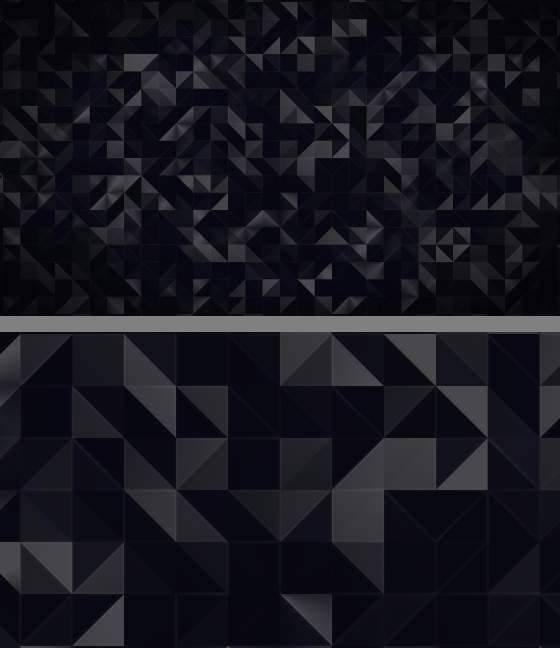
Top, the full canvas; bottom, a detail of the centre.
Give the GLSL for this background, as a Shadertoy shader.

```glsl
const float ROWS = 18.25;
const float OCTANT = 0.785398;
const vec3 INK = vec3(0.024, 0.023, 0.060);
const vec3 SLATE = vec3(0.285, 0.285, 0.295);

float hash(vec2 id, float seed) {
    vec3 q = fract(id.xyx * vec3(0.1031, 0.1030, 0.0973) + seed * 0.137);
    q += dot(q, q.yzx + 33.33);
    return fract((q.x + q.y) * q.z);
}

// Broad, slow variation from layered sines
float drift(vec2 p) {
    return 0.5 * sin(p.x * 0.63 + 1.3 * sin(p.y * 0.41))
         + 0.5 * sin(p.y * 0.77 - p.x * 0.29 + 2.0);
}

// Random tone of a triangle; some triangles join into diagonal bands
float facetTone(vec2 p, vec2 cell, float slope) {
    float strip = floor(p.y - slope * p.x);
    float along = cell.x + slope * cell.y;
    float choice = hash(cell, 5.0);
    float runLength = choice < 0.5 ? 3.0 : 1.0;
    vec2 band = vec2(strip, floor(along / runLength));
    float pick = choice > 0.84 ? hash(cell, 2.0)
                               : hash(band, 3.0 + slope + runLength);
    return pow(pick, 3.5);
}

// Folded paper shading that fans out from scattered grid corners
float pleat(vec2 p) {
    vec2 hub = 2.0 * floor(p * 0.5 + 0.5);
    vec2 d = abs(p - hub) + 1e-4;
    float fan = atan(min(d.x, d.y), max(d.x, d.y)) / OCTANT;
    float amount = step(hash(hub, 7.0), 0.3);
    return mix(1.0, mix(0.4, 1.25, fan), amount);
}

float hairline(float d, float strength) {
    return (1.0 - smoothstep(0.012, 0.042, abs(d))) * strength * strength;
}

// Thin highlights along some of the folds, fading towards one end
float creases(vec2 p, vec2 cell, vec2 local, float slope) {
    vec2 nearest = floor(p + 0.5);
    vec2 toEdge = p - nearest;
    float diagonal = slope > 0.0 ? local.y - local.x : local.x + local.y - 1.0;
    float level = hairline(toEdge.y, hash(vec2(cell.x, nearest.y), 11.0));
    float upright = hairline(toEdge.x, hash(vec2(nearest.x, cell.y), 13.0));
    float slant = hairline(diagonal * 0.7071, hash(cell, 17.0));
    return max(max(level * mix(0.4, 1.0, local.x), upright * 0.6),
               slant * mix(1.0, 0.5, local.x));
}

vec3 foldedPaper(vec2 p, float light) {
    vec2 cell = floor(p);
    vec2 local = p - cell;
    float slope = hash(cell, 1.0) < 0.5 ? -1.0 : 1.0;

    float tone = facetTone(p, cell, slope);
    tone = (tone + 0.025) * pleat(p) * (1.0 + 0.25 * drift(p));
    tone *= mix(0.88, 1.1, mix(local.x, local.y, hash(cell, 19.0)));
    tone += 0.26 * creases(p, cell, local, slope);

    vec3 base = INK * mix(0.45, 1.0, light);
    return mix(base, SLATE, clamp(tone * light, 0.0, 1.0));
}

void mainImage(out vec4 fragColor, in vec2 fragCoord) {
    vec2 centre = 0.5 * iResolution.xy;
    float radius = length((fragCoord - centre) / iResolution.xy);
    float light = 1.0 - 0.85 * smoothstep(0.28, 0.75, radius);

    // Nine samples per pixel smooth every fold
    vec3 sum = vec3(0.0);
    for (int j = -1; j <= 1; j++) {
        for (int i = -1; i <= 1; i++) {
            vec2 offset = vec2(float(i), float(j)) / 3.0;
            vec2 p = (fragCoord + offset - centre) / iResolution.y * ROWS;
            sum += foldedPaper(p, light);
        }
    }
    fragColor = vec4(sum / 9.0, 1.0);
}
```
